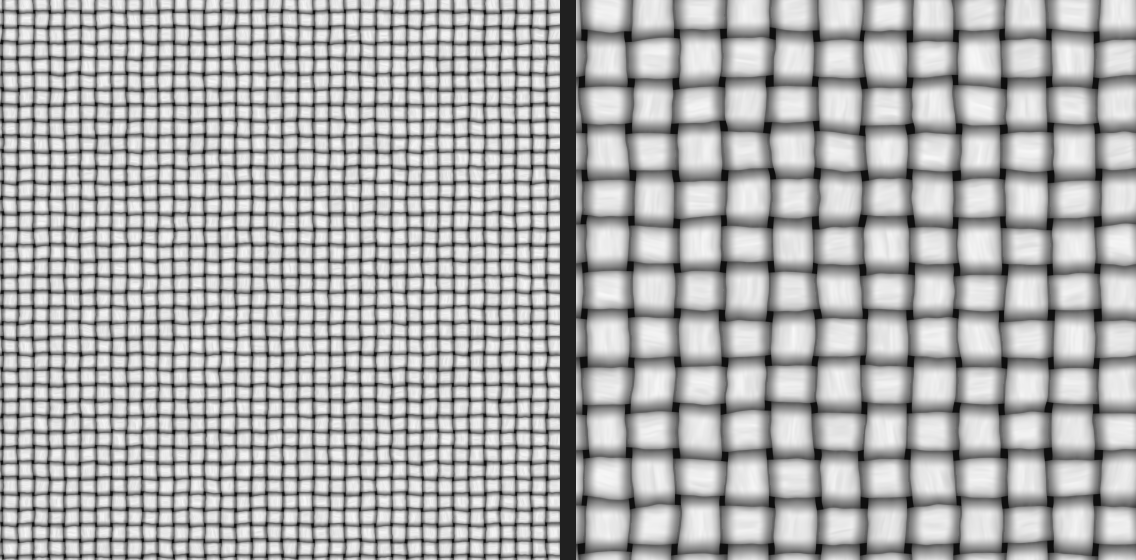
Left: the whole. Right: its middle third, enlarged.
Give the GLSL for this texture, as a WebGL 2 fragment shader.

```glsl
#version 300 es
precision highp float;
uniform vec2 u_resolution;
out vec4 fragColor;

#define THREADS 36.0
#define PHASE vec2(0.16, 0.25)
#define WARP_HALF 0.45
#define WEFT_HALF 0.405
#define BEND 0.11
#define FRAY 0.04
#define FIBRE 0.13
#define END_SHADE 0.52
#define SIDE_SHADE 0.42
#define GAP_TONE 0.06
#define THREAD_TONE 0.92

float hash(vec2 p) {
  vec3 h = fract(vec3(p.xyx) * 0.1031);
  h += dot(h, h.yzx + 33.33);
  return fract((h.x + h.y) * h.z);
}

// Value noise whose lattice wraps after the given period
float noise(vec2 p, float period) {
  vec2 i = floor(p), f = fract(p);
  f = f * f * (3.0 - 2.0 * f);
  vec2 lo = mod(i, period), hi = mod(i + 1.0, period);
  return mix(mix(hash(lo), hash(vec2(hi.x, lo.y)), f.x),
             mix(hash(vec2(lo.x, hi.y)), hash(hi), f.x), f.y);
}

vec2 noise2(vec2 p, float period) {
  return vec2(noise(p, period), noise(p.yx + 11.0, period)) - 0.5;
}

// One visible thread segment: x = signed edge distance, y = tone
vec2 segment(vec2 p, bool vertical, bool over) {
  vec2 cell = floor(p);
  vec2 q = p - cell - 0.5;
  vec2 dir = vertical ? vec2(0.0, 1.0) : vec2(1.0, 0.0);
  // A thread lying underneath belongs to its nearest raised neighbour
  if (!over) cell += dir * (dot(q, dir) < 0.0 ? -1.0 : 1.0);
  q = p - cell - 0.5;
  vec2 id = mod(cell, THREADS);
  float across = vertical ? q.x : q.y;
  float along = vertical ? q.y : q.x;
  float rnd = hash(id + 71.0);
  float halfWidth = vertical ? WARP_HALF : WEFT_HALF;
  float halfLength = 1.0 - (vertical ? WEFT_HALF : WARP_HALF);
  float u = abs(along) / halfLength;
  halfWidth += 0.03 * (rnd - 0.5) - 0.025 * u * u;
  across += 0.05 * (hash(id + 23.0) - 0.5) * along;
  float v = min(abs(across) / halfWidth, 1.0);

  // Twisted fibres, coarse and fine
  float slant = across + along * mix(-0.22, 0.22, rnd);
  vec2 seed = id * 19.0 + 40.0;
  float fibre = 0.6 * noise(vec2(slant * 8.0, along * 2.2) + seed, 1024.0)
              + 0.4 * noise(vec2(slant * 19.0, along * 3.0) + seed.yx, 1024.0) - 0.5;

  // Rounded profile: dark where it dips and along its sides
  float tone = THREAD_TONE + 0.015 * (rnd - 0.5);
  tone *= 1.0 - END_SHADE * smoothstep(0.36, 1.0, u + 0.08 * fibre);
  tone *= 1.0 - SIDE_SHADE * v * v * v * v;
  tone *= 1.0 + FIBRE * (0.8 + 0.6 * u) * fibre;
  return vec2(abs(across) - halfWidth, tone);
}

void main() {
  vec2 p = gl_FragCoord.xy / u_resolution * THREADS;
  float aa = 0.75 * THREADS / min(u_resolution.x, u_resolution.y);

  // Uneven weaving and frayed edges
  vec2 bend = BEND * noise2(p, THREADS);
  vec2 fray = FRAY * noise2(p * 4.0, THREADS * 4.0);
  p += bend + fray - PHASE;

  // Plain weave: the raised thread alternates like a checkerboard
  vec2 cell = floor(p);
  bool warpOver = mod(cell.x + cell.y, 2.0) < 0.5;
  vec2 top = segment(p, warpOver, true);
  vec2 under = segment(p, !warpOver, false);

  // Layers from the gap upward, with contact shadow
  float shadow = mix(0.84, 1.0, smoothstep(0.0, 0.1, top.x));
  float tone = mix(under.y * shadow, GAP_TONE, smoothstep(-aa, aa, under.x));
  tone = mix(top.y, tone, smoothstep(-aa, aa, top.x));
  fragColor = vec4(vec3(clamp(tone, 0.0, 1.0)), 1.0);
}
```
